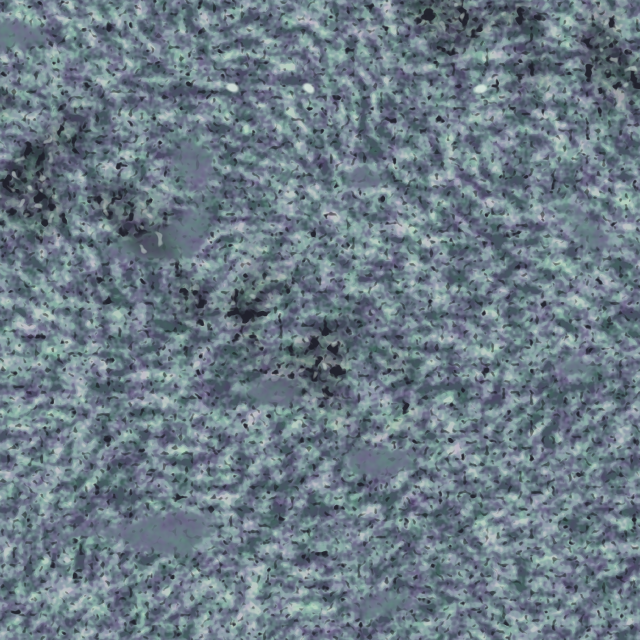
Write a WebGL 1 fragment shader that draws this texture.

```glsl
precision highp float;

// Slate-coloured mineral surface with short pale streaks that follow a bending grain.
// Streaks are gradient noise averaged along a flow direction; dark pits gather
// along two diagonal bands, and a few bright flecks are scattered by cells.

uniform vec2 u_resolution;

const float TAU = 6.28318;

float hash(vec2 p) {
  vec3 q = fract(p.xyx * 0.1031);
  q += dot(q, q.yzx + 33.33);
  return fract((q.x + q.y) * q.z);
}

float cornerSlope(vec2 cell, vec2 offset) {
  float a = TAU * hash(cell);
  return dot(vec2(cos(a), sin(a)), offset);
}

float gradientNoise(vec2 p) {
  vec2 i = floor(p), f = p - i;
  vec2 w = f * f * f * (f * (f * 6.0 - 15.0) + 10.0);
  vec2 e = vec2(1.0, 0.0);
  float low = mix(cornerSlope(i, f), cornerSlope(i + e.xy, f - e.xy), w.x);
  float high = mix(cornerSlope(i + e.yx, f - e.yx), cornerSlope(i + 1.0, f - 1.0), w.x);
  return mix(low, high, w.y);
}

// Grain tilts up to the right below and down to the right above.
vec2 grainDirection(vec2 p) {
  float angle = mix(0.42, -0.4, smoothstep(0.15, 0.7, p.y));
  angle += 1.5 * gradientNoise(p * 4.5 + 17.0) + 0.6 * gradientNoise(p * 15.0 + 41.0);
  return vec2(cos(angle), sin(angle));
}

// Noise smeared along the grain.
float streaks(vec2 p, vec2 along, float scale, float reach) {
  float sum = 0.0, total = 0.0;
  for (int i = -4; i <= 4; i++) {
    float t = float(i) / 4.0;
    float weight = 1.0 - 0.8 * t * t;
    sum += weight * gradientNoise((p + along * t * reach) * scale + 90.0);
    total += weight;
  }
  return sum / total;
}

float segmentDistance(vec2 p, vec2 a, vec2 b) {
  vec2 ab = b - a;
  return length(p - a - ab * clamp(dot(p - a, ab) / dot(ab, ab), 0.0, 1.0));
}

// Sparse rounded flecks, at most one per cell.
float flecks(vec2 p, vec2 along) {
  vec2 q = p * 26.0, cell = floor(q);
  vec2 jitter = vec2(hash(cell + 5.0), hash(cell + 71.0));
  vec2 d = (q - cell - mix(vec2(0.35), vec2(0.65), jitter)) / 26.0;
  float radius = length(vec2(dot(d, along), 1.5 * dot(d, vec2(-along.y, along.x))));
  return step(0.994, hash(cell + 133.0)) * (1.0 - smoothstep(0.006, 0.013, radius));
}

void main() {
  vec2 p = gl_FragCoord.xy / min(u_resolution.x, u_resolution.y);
  vec2 along = grainDirection(p);

  // Tone: short streaks, pale clumps and grain, calmed in small smooth patches
  float calm = smoothstep(0.3, 0.46, gradientNoise(p * vec2(5.0, 9.0) + 8.0));
  float fine = gradientNoise(p * 150.0 + 29.0);
  float clumps = gradientNoise(p * 19.0 + 63.0);
  float tone = 1.5 * streaks(p, along, 52.0, 0.0125);
  tone += 0.7 * streaks(p, along, 100.0, 0.006);
  tone += 0.5 * clumps + 0.32 * gradientNoise(p * 7.0 + 77.0);
  tone += 0.5 * fine + 0.3 * gradientNoise(p * 83.0 + 401.0);
  tone = 0.54 + mix(tone, 0.15 * tone - 0.12, calm);

  vec3 shadow = vec3(0.28, 0.33, 0.39);
  vec3 slate = vec3(0.42, 0.475, 0.54);
  vec3 pale = vec3(0.55, 0.645, 0.665);
  vec3 chalk = vec3(0.73, 0.78, 0.77);
  vec3 color = mix(shadow, slate, smoothstep(-0.05, 0.5, tone));
  color = mix(color, pale, smoothstep(0.45, 0.85, tone));
  color = mix(color, chalk, smoothstep(0.85, 1.35, tone));

  // Drift between violet and green
  float tint = gradientNoise(p * 30.0 + 51.0) + 0.8 * gradientNoise(p * 100.0 + 7.0);
  color += tint * vec3(-0.03, 0.07, -0.025);

  // Tiny soft dots between the streaks
  float dots = smoothstep(0.18, 0.5, gradientNoise(p * 115.0 + 203.0));
  color *= 1.0 - 0.45 * dots * (1.0 - 0.7 * calm);

  // Dark pits, dense in the bands and rare elsewhere
  float band = min(segmentDistance(p, vec2(0.0, 0.74), vec2(0.58, 0.4)),
                   segmentDistance(p, vec2(0.66, 1.0), vec2(1.0, 0.9)));
  band = min(band, segmentDistance(p, vec2(0.0, 0.8), vec2(0.06, 0.78)));
  float cluster = exp(-band * band / 0.005);
  cluster *= smoothstep(-0.2, 0.25, gradientNoise(p * 11.0 + 37.0));
  float threshold = mix(0.36, 0.04, cluster);
  float pitNoise = gradientNoise(p * 56.0 + 151.0) + 0.3 * fine;
  float pits = smoothstep(threshold, threshold + 0.25, pitNoise);
  color *= 1.0 - 0.28 * cluster;
  color = mix(color, vec3(0.12, 0.125, 0.17), 0.95 * pits * (1.0 - calm));

  // Bright flecks, with extra glints inside the pitted areas
  float glints = cluster * smoothstep(0.22, 0.45, gradientNoise(p * 70.0 + 311.0));
  color = mix(color, vec3(0.85, 0.91, 0.88), max(0.9 * flecks(p, along), 0.55 * glints));

  gl_FragColor = vec4(clamp(color, 0.0, 1.0), 1.0);
}
```
